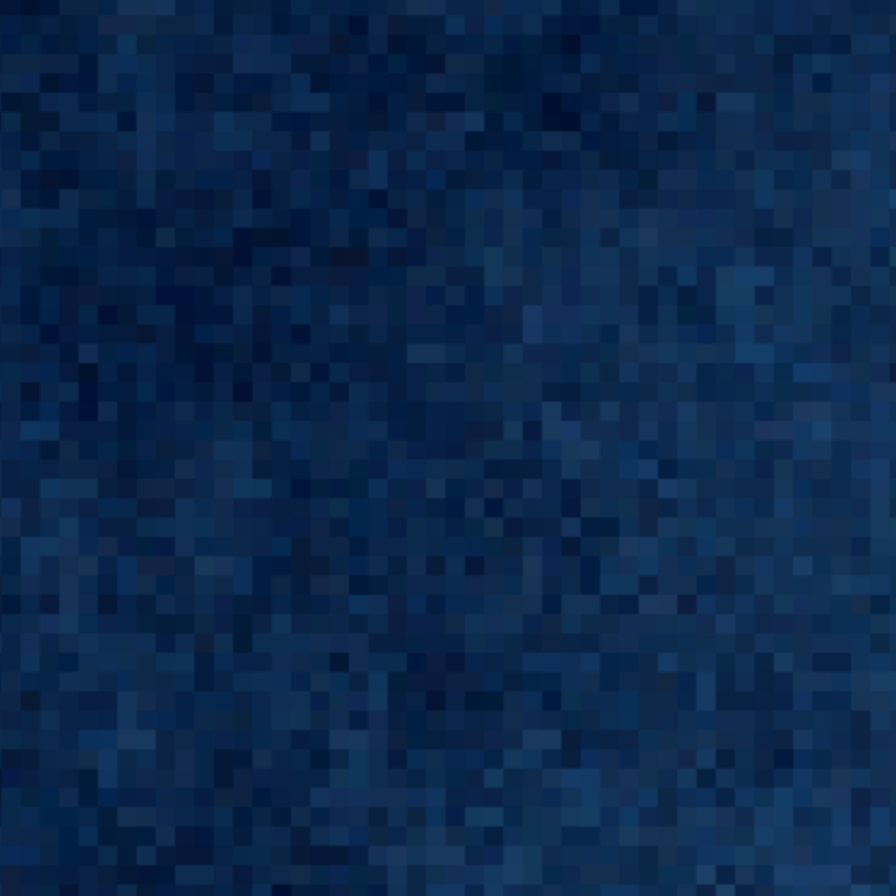
This texture is drawn by a three.js fragment shader. Its source:

```glsl
// Deep navy mosaic of small square cells, like coarse woven or pixelated grain.
// Each cell takes a broad cloudy tone plus its own random brightness and hue,
// and neighbouring cells are blended over a narrow soft seam.

varying vec2 vUv;

const float CELLS = 46.4;                              // cells across the canvas
const vec2  GRID_SHIFT = vec2(0.93, 0.4);              // partial cells at the rim
const float SEAM = 0.1;                                // half width of a seam, in cells
const vec3  MEAN_BLUE = vec3(0.043, 0.153, 0.295);
const vec3  LIGHT_STEP = vec3(0.027, 0.046, 0.052);    // one deviation of brightness
const vec3  WARM_STEP = vec3(0.011, -0.002, -0.003);   // towards slate or teal
const vec3  BLUE_STEP = vec3(-0.003, -0.002, 0.009);   // towards pure blue
const vec2  TILT = vec2(1.15, -0.45);                  // lighter to the lower right
const float CLOUD_LARGE = 1.15;
const float CLOUD_SMALL = 1.0;
const float SHADOW = 0.5;
const float GRAIN = 0.58;
const float MERGE = 0.16;                              // chance to repeat a neighbour

float hash(vec2 p) {
  vec3 q = fract(vec3(p.xyx) * 0.1031);
  q += dot(q, q.yzx + 33.33);
  return fract((q.x + q.y) * q.z);
}

// Bell-shaped random value with unit deviation
float bell(vec2 p) {
  return 2.0 * (hash(p) + hash(p + 71.3) + hash(p + 153.7) - 1.5);
}

float valueNoise(vec2 p) {
  vec2 i = floor(p);
  vec2 f = fract(p);
  f = f * f * (3.0 - 2.0 * f);
  float low = mix(hash(i), hash(i + vec2(1.0, 0.0)), f.x);
  float high = mix(hash(i + vec2(0.0, 1.0)), hash(i + 1.0), f.x);
  return mix(low, high, f.y);
}

// Broad light and dark patches
float cloudTone(vec2 uv) {
  float tone = dot(uv - 0.5, TILT);
  tone += CLOUD_LARGE * (valueNoise(uv * 4.5 + 17.0) - 0.5);
  tone += CLOUD_SMALL * (valueNoise(uv * 12.0 + 43.0) - 0.5);
  // Diagonal shadow through the upper left
  vec2 d = uv - vec2(0.38, 0.68);
  float across = dot(d, vec2(0.8, -0.6));
  float along = dot(d, vec2(0.6, 0.8));
  return tone + 0.1 - SHADOW * exp(-across * across * 28.0 - along * along * 6.0);
}

// Some cells share the grain of the cell to the left or below
vec2 grainSource(vec2 cell) {
  float pick = hash(cell + 211.0);
  if (pick < MERGE) return cell - vec2(1.0, 0.0);
  if (pick < 2.0 * MERGE) return cell - vec2(0.0, 1.0);
  return cell;
}

vec3 cellColor(vec2 cell) {
  vec2 centre = (cell + 0.5 - GRID_SHIFT) / CELLS;
  vec2 source = grainSource(cell) + 300.0;
  float tone = cloudTone(centre) + GRAIN * bell(source);
  vec3 color = MEAN_BLUE + LIGHT_STEP * tone;
  color += WARM_STEP * bell(source + 401.0);
  color += BLUE_STEP * bell(source + 607.0);
  return clamp(color, 0.0, 1.0);
}

void main() {
  // Four nearest cells, joined by steep but smooth weights
  vec2 p = vUv * CELLS + GRID_SHIFT - 0.5;
  vec2 cell = floor(p);
  vec2 w = smoothstep(0.5 - SEAM, 0.5 + SEAM, fract(p));
  vec3 below = mix(cellColor(cell), cellColor(cell + vec2(1.0, 0.0)), w.x);
  vec3 above = mix(cellColor(cell + vec2(0.0, 1.0)), cellColor(cell + 1.0), w.x);
  gl_FragColor = vec4(mix(below, above, w.y), 1.0);
}
```
